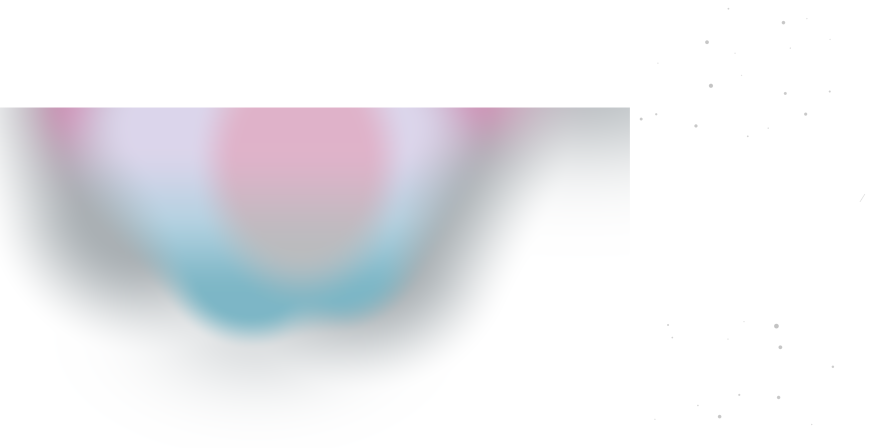
Write a Shadertoy shader that draws this background.

```glsl
// Soft pastel U-shaped glow with a grey haze, cropped on white, beside scattered specks.

// Lengths are in canvas heights, origin at the lower left
const vec2 CROP = vec2(1.406, 0.760);
const vec3 PAPER = vec3(1.0);
const vec3 HAZE = vec3(0.665, 0.69, 0.705);
const vec3 MAUVE = vec3(0.80, 0.56, 0.70);
const vec3 LAVENDER = vec3(0.86, 0.835, 0.92);
const vec3 SKY = vec3(0.70, 0.82, 0.88);
const vec3 TEAL = vec3(0.49, 0.715, 0.775);
const vec3 PINK = vec3(0.875, 0.70, 0.79);
const vec3 CORE_GREY = vec3(0.73, 0.735, 0.745);
const vec3 SPECK = vec3(0.75);
const vec2 CORE_CENTER = vec2(0.672, 0.635);
const vec2 CORE_RADII = vec2(0.195, 0.26);
const float HAZE_BLUR = 0.12;
const float CORE_BLUR = 0.055;
const float SPECK_CELL = 0.085;
const float SPECK_CHANCE = 0.75;

vec3 hash3(vec2 p) {
    vec3 q = fract(p.xyx * vec3(0.1031, 0.1030, 0.0973));
    q += dot(q, q.yxz + 33.33);
    return fract((q.xxy + q.yzz) * q.zyx);
}

float capsule(vec2 p, vec2 a, vec2 b, float radius) {
    vec2 ab = b - a;
    float t = clamp(dot(p - a, ab) / dot(ab, ab), 0.0, 1.0);
    return length(p - a - t * ab) - radius;
}

float smoothUnion(float a, float b, float k) {
    float h = max(k - abs(a - b), 0.0) / k;
    return min(a, b) - 0.25 * k * h * h;
}

float softGlow(vec2 p, vec2 center, vec2 spread) {
    vec2 q = (p - center) / spread;
    return exp(-dot(q, q));
}

// Coverage of a shape whose edge fades across +-blur
float coverage(float d, float blur) {
    return 1.0 - smoothstep(-blur, blur, d);
}

vec3 glow(vec2 p) {
    // Grey haze, its upper right tail and the faint plume below
    float haze = smoothUnion(
        capsule(p, vec2(0.265, 0.766), vec2(0.312, 0.557), 0.237),
        capsule(p, vec2(0.938, 0.714), vec2(0.820, 0.466), 0.229), 0.08);
    float density = coverage(haze, HAZE_BLUR);
    float tail = 0.78 * softGlow(p, vec2(1.30, 0.805), vec2(0.34, 0.172));
    float plume = 0.40 * softGlow(p, vec2(0.573, 0.245), vec2(0.22, 0.13));
    density = 1.0 - (1.0 - density) * (1.0 - tail) * (1.0 - plume);

    // Mauve tints at the two upper shoulders
    float tint = softGlow(p, vec2(0.17, 0.77), vec2(0.10, 0.12))
               + softGlow(p, vec2(1.05, 0.78), vec2(0.15, 0.10));
    vec3 color = mix(PAPER, mix(HAZE, MAUVE, min(tint, 1.0)), density);

    // U-shaped band, sharper toward the bottom
    float band = smoothUnion(
        capsule(p, vec2(0.378, 0.714), vec2(0.560, 0.440), 0.182),
        capsule(p, vec2(0.859, 0.714), vec2(0.755, 0.448), 0.156), 0.06);
    float bandBlur = mix(0.04, 0.10, smoothstep(0.28, 0.65, p.y));
    vec3 bandColor = mix(TEAL, SKY, smoothstep(0.34, 0.53, p.y));
    bandColor = mix(bandColor, LAVENDER, smoothstep(0.47, 0.68, p.y));
    color = mix(color, bandColor, coverage(band, bandBlur));

    // Pink core fading to grey
    float core = (length((p - CORE_CENTER) / CORE_RADII) - 1.0) * CORE_RADII.x;
    vec3 coreColor = mix(CORE_GREY, PINK, smoothstep(0.43, 0.68, p.y));
    return mix(color, coreColor, coverage(core, CORE_BLUR));
}

// One jittered dot per grid cell, kept in an upper and a lower cluster
float specks(vec2 p, float pixel) {
    vec2 cell = floor(p / SPECK_CELL);
    vec3 rnd = hash3(cell + 17.0);
    vec3 size = hash3(cell + 71.0);
    vec2 center = (cell + 0.1 + 0.8 * rnd.xy) * SPECK_CELL;
    bool inColumn = center.x > 1.415 && center.x < 1.86;
    bool inCluster = center.y > 0.65 || center.y < 0.34;
    if (!inColumn || !inCluster || rnd.z > SPECK_CHANCE) return 0.0;
    float radius = mix(0.0013, 0.0065, size.x * size.x * size.x);
    float fade = mix(0.45, 1.0, size.x);
    return fade * coverage(length(p - center) - radius, 0.7 * pixel);
}

void mainImage(out vec4 fragColor, in vec2 fragCoord) {
    float pixel = 1.0 / iResolution.y;
    vec2 p = fragCoord * pixel;

    // Crop the glow with hard, antialiased top and right edges
    vec2 inside = clamp((CROP - p) / pixel + 0.5, 0.0, 1.0);
    vec3 color = mix(PAPER, glow(p), inside.x * inside.y);

    // Specks and a small stray dash
    float dash = capsule(p, vec2(1.920, 0.550), vec2(1.930, 0.566), 0.0008);
    float marks = max(specks(p, pixel), 0.5 * coverage(dash, 0.7 * pixel));
    color = mix(color, SPECK, marks);

    fragColor = vec4(color, 1.0);
}
```
